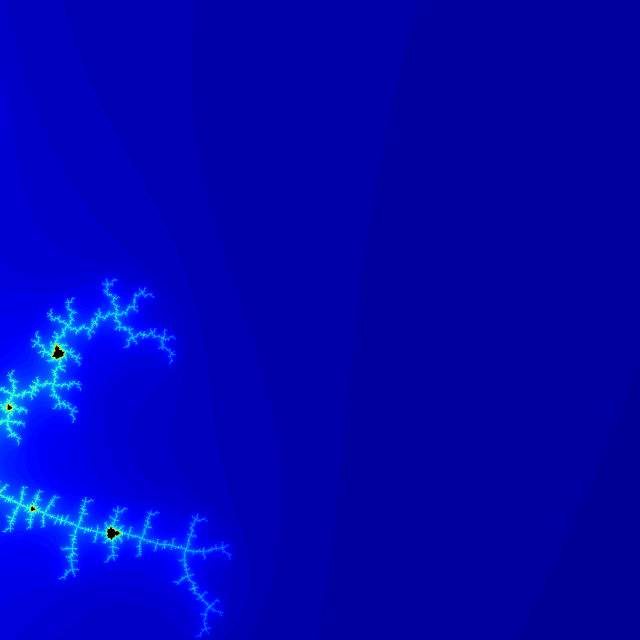
Give the GLSL for this background, as a WebGL 2 fragment shader.

```glsl
#version 300 es
precision highp float;
// Thin branching antennae beside the Mandelbrot set, drawn by escape time.
// Each point c runs z = z*z + c; the step at which it escapes picks a colour
// on a blue-cyan-yellow-red ramp, and points that never escape are black.

uniform vec2 u_resolution;
out vec4 fragColor;

#define VIEW_CORNER vec2(0.375, 0.5)  // complex value at the upper left
#define VIEW_SIZE 0.125               // side of the view in the complex plane
#define MAX_STEPS 100                 // steps before a point counts as inside
#define ESCAPE_RADIUS 2.0
#define SAMPLES 2                     // antialiasing samples per axis

// Rainbow ramp from dark blue (t = 0) to dark red (t = 1)
vec3 rainbow(float t) {
    return clamp(1.5 - abs(4.0 * t - vec3(3.0, 2.0, 1.0)), 0.0, 1.0);
}

vec2 complexSquare(vec2 z) {
    return vec2(z.x * z.x - z.y * z.y, 2.0 * z.x * z.y);
}

vec3 escapeColor(vec2 c) {
    // Begin at the second iterate, as no point in view escapes before it
    vec2 z = complexSquare(c) + c;
    for (int i = 0; i < MAX_STEPS; i++) {
        if (dot(z, z) > ESCAPE_RADIUS * ESCAPE_RADIUS) {
            return rainbow(float(i) / float(MAX_STEPS));
        }
        z = complexSquare(z) + c;
    }
    return vec3(0.0);
}

void main() {
    vec3 sum = vec3(0.0);
    for (int j = 0; j < SAMPLES; j++) {
        for (int i = 0; i < SAMPLES; i++) {
            // Sample grid inside the pixel
            vec2 offset = (vec2(i, j) + 0.5) / float(SAMPLES) - 0.5;
            vec2 uv = (gl_FragCoord.xy + offset) / u_resolution;
            // The imaginary part grows downwards
            vec2 c = VIEW_CORNER + VIEW_SIZE * vec2(uv.x, 1.0 - uv.y);
            sum += escapeColor(c);
        }
    }
    fragColor = vec4(sum / float(SAMPLES * SAMPLES), 1.0);
}
```
